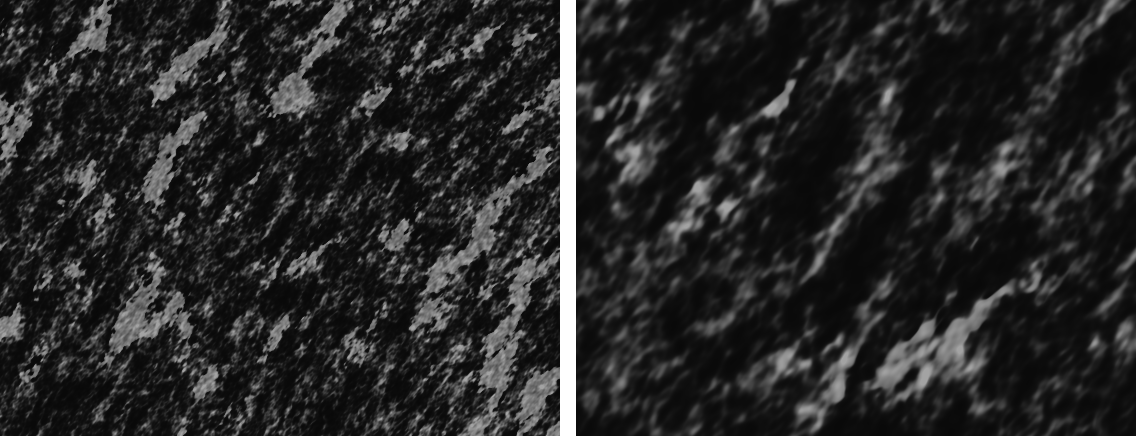
Left, the full canvas; right, a detail of the centre.
This texture is drawn by a Shadertoy shader. Its source:

```glsl
#define PATCH_FREQ vec2(13.0, 6.2)
#define STREAK_FREQ vec2(34.0, 14.0)
#define GRAIN_FREQ 88.0
#define PATCH_LEVEL 0.98
#define PATCH_EDGE 0.34
#define PATCH_TONE 1.5
#define GROUND_TONE -0.16
#define STREAK_GAIN 0.56
#define GRAIN_GAIN 0.47
#define BLACK 0.025
#define CONTRAST 0.14

// Integer hash giving a gradient in [-1, 1]
vec2 hashGradient(ivec2 cell) {
    uvec2 h = uvec2(cell) * uvec2(1597u, 3812u) + uvec2(7919u, 104729u);
    h = h * 1664525u + 1013904223u;
    h.x += h.y * 1664525u;
    h.y += h.x * 1664525u;
    h ^= h >> 16u;
    h.x += h.y * 1664525u;
    h.y += h.x * 1664525u;
    h ^= h >> 16u;
    return vec2(h & 65535u) / 32767.5 - 1.0;
}

float gradientNoise(vec2 p) {
    ivec2 cell = ivec2(floor(p));
    vec2 f = fract(p);
    vec2 w = f * f * (3.0 - 2.0 * f);
    float a = dot(hashGradient(cell), f);
    float b = dot(hashGradient(cell + ivec2(1, 0)), f - vec2(1, 0));
    float c = dot(hashGradient(cell + ivec2(0, 1)), f - vec2(0, 1));
    float d = dot(hashGradient(cell + ivec2(1, 1)), f - vec2(1, 1));
    return mix(mix(a, b, w.x), mix(c, d, w.x), w.y);
}

// Layered noise scaled to roughly unit deviation
float fbm(vec2 p, int octaves) {
    float sum = 0.0, gain = 5.0;
    for (int i = 0; i < octaves; i++) {
        sum += gain * gradientNoise(p);
        p = p * 2.03 + vec2(17.3, 9.1);
        gain *= 0.5;
    }
    return sum;
}

// Foliation coordinates: x runs across the bands, y along them.
// The bands stand steep on the left and lean over to the right.
vec2 foliation(vec2 p) {
    vec2 bend = vec2(fbm(p * 2.6 + 31.0, 2), fbm(p * 3.1 + 57.0, 2));
    vec2 crumble = vec2(fbm(p * 42.0 + 83.0, 2), fbm(p * 42.0 + 71.0, 2));
    p += 0.009 * bend + 0.0022 * crumble;
    return vec2(p.x - p.y * (0.3 + 0.3 * p.x), p.y);
}

void mainImage(out vec4 fragColor, in vec2 fragCoord) {
    vec2 p = fragCoord / iResolution.y;
    vec2 q = foliation(p);

    // Mineral layers: grain is angular and nearly round, streaks follow the bands
    vec2 across = vec2(p.x - 0.5 * p.y, 0.75 * p.y);
    float grain = fbm(across * GRAIN_FREQ + 41.0, 2);
    float streak = fbm(q * STREAK_FREQ + 5.0, 3);
    float density = 0.3 * fbm(p * 2.2 + 12.0, 2) + mix(-0.35, 0.25, p.x / 1.28);

    // Pale feldspar patches with ragged borders
    float field = fbm(q * PATCH_FREQ + 23.0, 4) + density + 0.24 * streak + 0.16 * grain;
    float patchMask = smoothstep(PATCH_LEVEL - PATCH_EDGE, PATCH_LEVEL + PATCH_EDGE, field);

    // Dark mica ground with broken grey streaks
    float ground = GROUND_TONE + STREAK_GAIN * streak + GRAIN_GAIN * grain
                 + 0.3 * density + 0.12 * field;
    float pale = PATCH_TONE + 0.25 * grain + 0.1 * streak;
    float level = mix(ground, pale, patchMask);

    // Soft toe keeps the blacks flat
    float tone = BLACK + CONTRAST * (level + sqrt(level * level + 0.36));
    fragColor = vec4(vec3(min(tone, 0.64)), 1.0);
}
```
